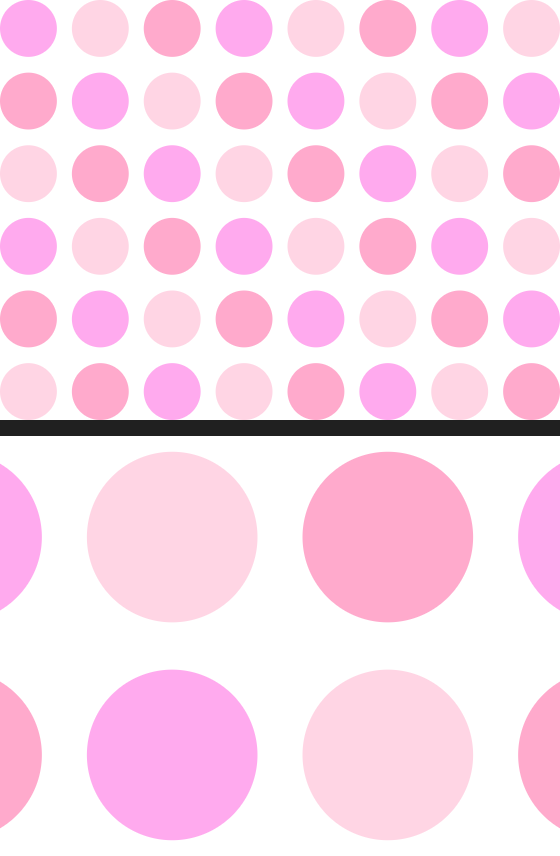
Top: the whole. Bottom: its middle third, enlarged.
A WebGL 1 fragment shader for this pattern:

```glsl
precision highp float;
// Grid of pastel polka dots on white, with three colours cycling along diagonals.

uniform vec2 u_resolution;

const vec2 DOT_COUNT = vec2(8.0, 6.0);
const float DOT_RADIUS = 0.0677; // in canvas heights

const vec3 WHITE = vec3(1.0);
const vec3 ORCHID = vec3(1.0, 0.667, 0.933);
const vec3 PALE_PINK = vec3(1.0, 0.835, 0.894);
const vec3 ROSE = vec3(1.0, 0.667, 0.8);

// Colour of a dot, shifted by one step per column and per row
vec3 dotColor(vec2 cell) {
    float phase = mod(cell.x + cell.y + 1.0, 3.0);
    return phase < 0.5 ? ORCHID : (phase < 1.5 ? PALE_PINK : ROSE);
}

// Antialiased coverage of a disc
float discMask(vec2 offset, float radius, float pixel) {
    return clamp(0.5 - (length(offset) - radius) / pixel, 0.0, 1.0);
}

void main() {
    vec2 position = gl_FragCoord.xy / u_resolution.y;
    vec2 canvas = vec2(u_resolution.x / u_resolution.y, 1.0);

    // The outermost dots touch the canvas edges
    vec2 spacing = (canvas - 2.0 * DOT_RADIUS) / (DOT_COUNT - 1.0);
    vec2 fromFirst = position - DOT_RADIUS;
    vec2 cell = clamp(floor(fromFirst / spacing + 0.5), vec2(0.0), DOT_COUNT - 1.0);
    vec2 offset = fromFirst - cell * spacing;

    float coverage = discMask(offset, DOT_RADIUS, 1.0 / u_resolution.y);
    gl_FragColor = vec4(mix(WHITE, dotColor(cell), coverage), 1.0);
}
```
